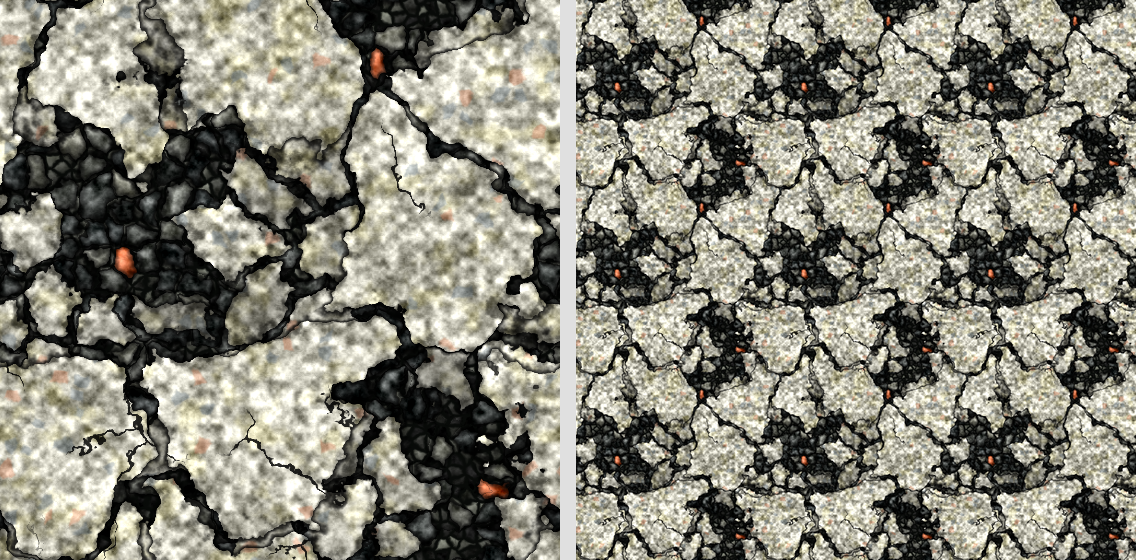
Left: one tile. Right: repeated 3 by 3.
This texture is drawn by a WebGL 1 fragment shader. Its source:

```glsl
precision highp float;
uniform vec2 u_resolution;

float hash(vec2 p) {
  return fract(sin(dot(p, vec2(127.1, 311.7))) * 43758.5453);
}

// Value noise that wraps after n cells
float noise(vec2 p, float n) {
  vec2 i = floor(p * n), f = fract(p * n);
  f = f * f * (3.0 - 2.0 * f);
  vec2 a = mod(i, n), b = mod(i + 1.0, n);
  return mix(mix(hash(a), hash(vec2(b.x, a.y)), f.x),
             mix(hash(vec2(a.x, b.y)), hash(b), f.x), f.y);
}

float fbm(vec2 p, float n) {
  float sum = 0.0, amp = 0.5;
  for (int i = 0; i < 4; i++) {
    sum += amp * noise(p, n);
    p += 0.37;
    n *= 2.0;
    amp *= 0.5;
  }
  return sum;
}

vec2 warp(vec2 p, float n) {
  return vec2(fbm(p, n), fbm(p + vec2(0.31, 0.67), n)) - 0.47;
}

vec2 site(vec2 cell, float n) {
  vec2 c = mod(cell, n);
  return 0.5 + 0.8 * (vec2(hash(c + n), hash(c + n + 57.3)) - 0.5);
}

// Wrapping Voronoi: x = distance to border, y = cell index, zw = vector to site
vec4 cells(vec2 p, float n) {
  vec2 base = floor(p * n), f = fract(p * n), nearest = vec2(0.0), toSite = vec2(9.0);
  for (int y = -1; y <= 1; y++)
    for (int x = -1; x <= 1; x++) {
      vec2 g = vec2(float(x), float(y));
      vec2 r = g + site(base + g, n) - f;
      if (dot(r, r) < dot(toSite, toSite)) { toSite = r; nearest = g; }
    }
  float border = 9.0;
  for (int y = -2; y <= 2; y++)
    for (int x = -2; x <= 2; x++) {
      vec2 g = nearest + vec2(float(x), float(y));
      vec2 r = g + site(base + g, n) - f, side = r - toSite;
      if (dot(side, side) > 0.0001)
        border = min(border, dot(0.5 * (toSite + r), normalize(side)));
    }
  vec2 id = mod(base + nearest, n);
  return vec4(border / n, id.x + n * id.y, toSite);
}

// Signed depth inside a stone; missing stones are all outside
float depth(float border, float gap, bool present) {
  return present ? border - gap : -border - gap;
}

// Puts a stone layer and its contact shadow over what lies below
vec3 lay(vec3 under, vec3 stone, float d, float shadow) {
  under *= mix(0.2, 1.0, smoothstep(0.0, shadow, -d));
  return mix(under, stone, smoothstep(-0.001, 0.0015, d));
}

float lit(vec2 toSite) {
  return clamp(1.0 - 0.7 * dot(toSite, vec2(-0.4, 0.8)), 0.55, 1.4);
}

vec3 concrete(vec2 p, float grain) {
  vec3 col = vec3(0.765, 0.757, 0.7) + 1.15 * grain + 0.3 * (fbm(p, 7.0) - 0.47);
  col += vec3(0.02, 0.01, -0.07) * smoothstep(0.45, 0.75, fbm(p + 0.2, 24.0));
  // Embedded pebbles
  vec4 v = cells(p + 0.016 * warp(p, 50.0), 32.0);
  float kind = hash(vec2(v.y, 4.0));
  vec3 tint = mix(vec3(0.5, 0.54, 0.56), vec3(0.8, 0.57, 0.45), step(0.94, kind));
  float pebble = step(0.86, kind) * smoothstep(0.002, 0.008, v.x);
  return mix(col, tint + 0.5 * grain, 0.6 * pebble);
}

void main() {
  vec2 p = gl_FragCoord.xy / u_resolution;
  float grain = fbm(p, 64.0) - 0.47;
  vec2 coarse = warp(p, 7.0), fine = warp(p, 36.0);

  // Grit in the deep gaps
  vec4 v = cells(p + 0.02 * fine, 46.0);
  float h = hash(vec2(v.y, 1.0));
  vec3 dust = vec3(0.36, 0.37, 0.33) * h * h + 0.05 + 0.4 * grain;
  vec3 col = mix(vec3(0.03, 0.04, 0.03), dust * lit(v.zw), smoothstep(0.001, 0.006, v.x));

  // Gravel with a few rusty chips
  v = cells(p + 0.03 * fine + 0.04 * coarse, 21.0);
  h = hash(vec2(v.y, 2.0));
  float d = depth(v.x, 0.002 + 0.006 * hash(vec2(v.y, 5.0)), h < 0.8);
  vec3 gravel = mix(vec3(0.18, 0.2, 0.2), vec3(0.55, 0.55, 0.5), h * h * 1.5);
  gravel = mix(gravel, vec3(0.75, 0.36, 0.2), step(abs(h - 0.4), 0.005));
  gravel = (gravel + 0.9 * grain) * lit(v.zw) * mix(0.4, 1.0, smoothstep(0.0, 0.011, d));
  col = lay(col, gravel, d, 0.009);

  // Broken lumps of concrete
  vec3 stone = concrete(p, grain);
  v = cells(p + 0.05 * fine + 0.1 * coarse, 8.0);
  h = hash(vec2(v.y, 3.0));
  d = depth(v.x, 0.004 + 0.016 * hash(vec2(v.y, 6.0)), h < 0.6);
  vec3 lump = stone * mix(0.68, 1.04, h / 0.6) * mix(1.0, lit(v.zw), 0.4);
  lump *= mix(0.62, 1.0, smoothstep(0.0, 0.014, d + 0.03 * grain));
  col = lay(col, lump, d, 0.014);

  // Large slabs, left out along a band of rubble
  v = cells(p + 0.055 * fine + 0.24 * coarse, 3.0);
  d = depth(v.x, 0.012 + 0.014 * noise(p, 5.0), abs(v.y - 3.0) > 1.5);
  vec3 slab = stone * mix(0.7, 1.0, smoothstep(0.0, 0.013, d + 0.04 * grain));
  float crack = cells(p + 0.06 * fine + 0.08 * coarse, 5.0).x;
  float width = 0.0035 * smoothstep(0.48, 0.8, noise(p + 0.13, 6.0));
  slab *= 1.0 - 0.85 * smoothstep(0.001, -0.001, crack - width) * smoothstep(0.0, 0.002, width);
  col = lay(col, slab, d, 0.018);

  gl_FragColor = vec4(clamp(col, 0.0, 1.0), 1.0);
}
```
